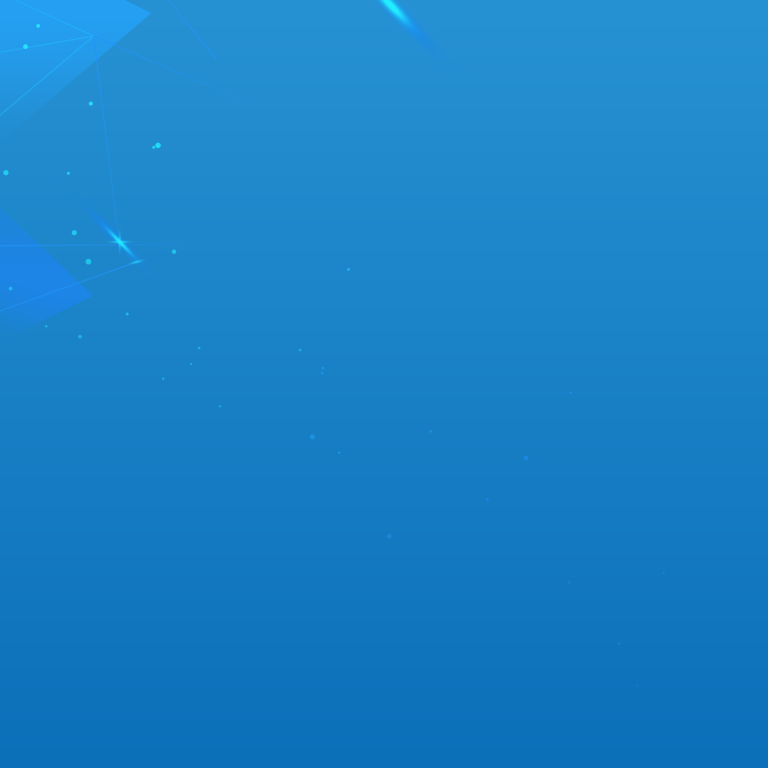
Write a Shadertoy shader that draws this background.

```glsl
// Blue gradient with faceted shards, a fine line web, cyan flares and drifting dots.

#define SKY_TOP    vec3(0.150, 0.570, 0.825)
#define SKY_BOTTOM vec3(0.045, 0.435, 0.725)
#define SHARD_LIGHT vec3(0.140, 0.630, 0.965)
#define SHARD_DEEP  vec3(0.110, 0.520, 0.920)
#define LINE_BLUE  vec3(0.130, 0.580, 0.980)
#define GLOW_BLUE  vec3(0.080, 0.520, 0.960)
#define CYAN       vec3(0.130, 0.930, 1.000)
#define LINE_HALF_WIDTH 0.0008
#define DOT_COUNT  34
#define DOT_RADIUS 0.0046

float pixel;

// Antialiased coverage of a region whose signed distance is negative inside.
float coverage(float dist) {
    return clamp(0.5 - dist / pixel, 0.0, 1.0);
}

vec2 hash2(float n) {
    return fract(sin(vec2(n * 12.99, n * 78.23) + 1.7) * 4375.85);
}

// Distance to the right-hand side of the directed line from a to b.
float rightSide(vec2 p, vec2 a, vec2 b) {
    vec2 d = normalize(b - a);
    return dot(p - a, vec2(d.y, -d.x));
}

// Thin segment that fades from a towards b.
float fadingLine(vec2 p, vec2 a, vec2 b, float endAlpha) {
    vec2 ab = b - a;
    float t = clamp(dot(p - a, ab) / dot(ab, ab), 0.0, 1.0);
    float dist = length(p - a - ab * t) - LINE_HALF_WIDTH;
    return coverage(dist) * mix(1.0, endAlpha, t);
}

// Elongated Gaussian glow; size holds its length and its thickness.
float streak(vec2 p, vec2 center, vec2 axis, vec2 size) {
    vec2 d = normalize(axis);
    vec2 q = p - center;
    vec2 local = vec2(dot(q, d), dot(q, vec2(-d.y, d.x))) / size;
    return exp(-dot(local, local));
}

void paint(inout vec3 color, vec3 tint, float alpha) {
    color = mix(color, tint, clamp(alpha, 0.0, 1.0));
}

void addShards(inout vec3 color, vec2 p) {
    vec2 upperTip = vec2(0.197, 0.983);
    float upper = min(rightSide(p, vec2(0.163, 1.0), upperTip),
                      rightSide(p, upperTip, vec2(0.0, 0.814)));
    paint(color, SHARD_LIGHT, coverage(-upper) * 0.9 * smoothstep(0.79, 1.0, p.y));

    vec2 lowerTip = vec2(0.121, 0.615);
    float lower = min(rightSide(p, vec2(0.0, 0.730), lowerTip),
                      rightSide(p, lowerTip, vec2(0.0, 0.555)));
    float fade = smoothstep(0.55, 0.65, p.y + 0.4 * p.x)
               * (1.0 - 0.5 * smoothstep(0.64, 0.73, p.y));
    paint(color, SHARD_DEEP, coverage(-lower) * 0.85 * fade);
}

void addWeb(inout vec3 color, vec2 p) {
    vec2 hub = vec2(0.122, 0.953);
    float nearLines = fadingLine(p, hub, vec2(0.020, 1.0), 0.7);
    nearLines = max(nearLines, fadingLine(p, hub, vec2(0.0, 0.932), 0.8));
    nearLines = max(nearLines, fadingLine(p, hub, vec2(0.0, 0.850), 0.8));
    paint(color, mix(LINE_BLUE, CYAN, 0.35), nearLines * 0.75);

    float farLines = fadingLine(p, hub, vec2(0.336, 0.861), 0.1);
    farLines = max(farLines, fadingLine(p, hub, vec2(0.154, 0.694), 0.35));
    farLines = max(farLines, fadingLine(p, vec2(0.281, 0.924), vec2(0.219, 1.0), 0.7));
    farLines = max(farLines, fadingLine(p, vec2(0.0, 0.680), vec2(0.247, 0.682), 0.1));
    farLines = max(farLines, fadingLine(p, vec2(0.178, 0.659), vec2(0.0, 0.595), 0.8));
    paint(color, LINE_BLUE, farLines * 0.75);
}

void addFlares(inout vec3 color, vec2 p) {
    vec2 diagonal = vec2(0.69, -0.72);
    vec2 left = vec2(0.156, 0.685);
    paint(color, GLOW_BLUE, 0.8 * streak(p, left - diagonal * 0.008, diagonal, vec2(0.042, 0.005)));
    paint(color, CYAN, streak(p, left, diagonal, vec2(0.019, 0.0024)));
    paint(color, CYAN, 0.8 * streak(p, left, vec2(1.0, 0.0), vec2(0.010, 0.0015)));
    paint(color, CYAN, 0.6 * streak(p, left, vec2(0.0, 1.0), vec2(0.010, 0.0015)));
    paint(color, CYAN, 0.6 * streak(p, vec2(0.178, 0.659), vec2(1.0, 0.25), vec2(0.007, 0.0016)));

    vec2 top = vec2(0.509, 0.993);
    paint(color, GLOW_BLUE, 0.9 * streak(p, top + diagonal * 0.012, diagonal, vec2(0.055, 0.008)));
    paint(color, CYAN, 1.2 * streak(p, top, diagonal, vec2(0.029, 0.0056)));
}

// Dots crowd the upper left and thin out towards the lower right.
void addDots(inout vec3 color, vec2 p) {
    for (int i = 0; i < DOT_COUNT; i++) {
        float n = float(i);
        float t = n / float(DOT_COUNT);
        vec2 random = hash2(n + 1.0);
        vec2 center = mix(vec2(0.08, 0.77), vec2(0.92, 0.12), t * t);
        center += (random - 0.5) * vec2(0.20 + 0.12 * t, 0.40 - 0.15 * t);
        float size = hash2(n + 50.0).x;
        float radius = DOT_RADIUS * mix(0.4, 1.0, size * size) * (1.0 - 0.35 * t);
        vec3 tint = mix(CYAN, SHARD_DEEP, smoothstep(0.3, 0.9, t));
        paint(color, tint, coverage(length(p - center) - radius) * mix(0.4, 0.9, random.y));
    }
}

void mainImage(out vec4 fragColor, in vec2 fragCoord) {
    vec2 p = fragCoord / iResolution.xy;
    pixel = 1.0 / iResolution.y;
    vec3 color = mix(SKY_BOTTOM, SKY_TOP, p.y);
    addShards(color, p);
    addWeb(color, p);
    addDots(color, p);
    addFlares(color, p);
    fragColor = vec4(color, 1.0);
}
```
